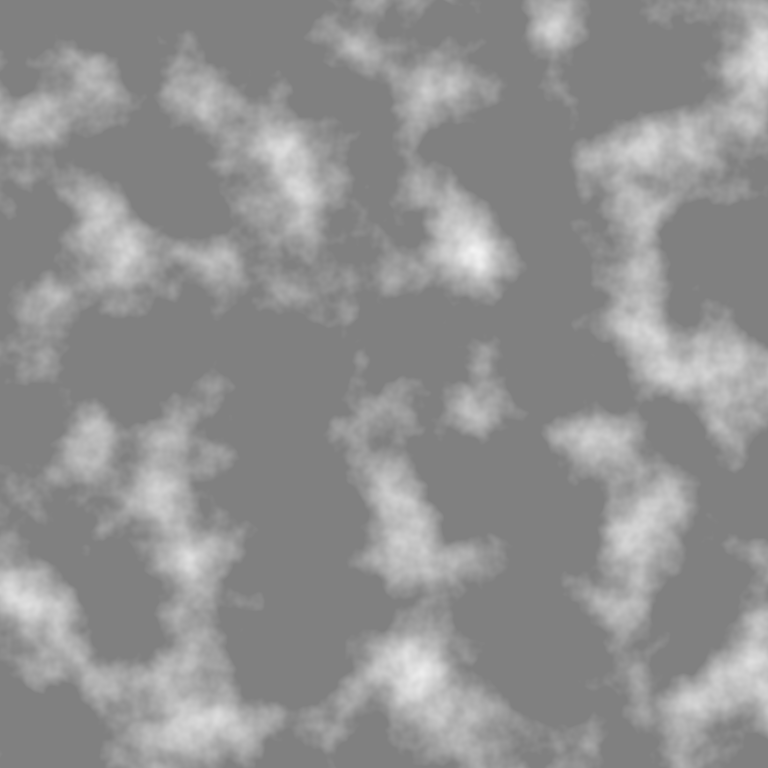
Write a WebGL 1 fragment shader that draws this texture.

```glsl
precision highp float;

uniform vec2 u_resolution;

#define CELLS 6.6         // coarsest noise cells across the canvas
#define OCTAVES 5
#define GAIN 0.5          // amplitude ratio between octaves
#define LACUNARITY 2.0    // frequency ratio between octaves
#define CONTRAST 0.535
#define COVERAGE 0.012    // raises or lowers the cloud level
#define SKY_GREY 0.502
#define SEED vec2(17.0, 43.0)

// Sine-free hash to a unit gradient
vec2 gradientAt(vec2 cell) {
  vec3 p = fract(cell.xyx * vec3(0.1031, 0.1030, 0.0973));
  p += dot(p, p.yzx + 33.33);
  vec2 h = fract((p.xx + p.yz) * p.zy);
  return normalize(h * 2.0 - 0.9999);
}

// Gradient noise with quintic blending, centred on zero
float gradientNoise(vec2 p) {
  vec2 cell = floor(p);
  vec2 f = p - cell;
  vec2 blend = f * f * f * (f * (f * 6.0 - 15.0) + 10.0);
  vec2 right = vec2(1.0, 0.0);
  vec2 up = vec2(0.0, 1.0);
  float a = dot(gradientAt(cell), f);
  float b = dot(gradientAt(cell + right), f - right);
  float c = dot(gradientAt(cell + up), f - up);
  float d = dot(gradientAt(cell + 1.0), f - 1.0);
  return mix(mix(a, b, blend.x), mix(c, d, blend.x), blend.y);
}

// Octave sum; the shift keeps the lattices from lining up
float fractalNoise(vec2 p) {
  float sum = 0.0;
  float amplitude = 1.0;
  for (int i = 0; i < OCTAVES; i++) {
    sum += amplitude * gradientNoise(p);
    p = p * LACUNARITY + vec2(5.37, 9.71);
    amplitude *= GAIN;
  }
  return sum;
}

void main() {
  vec2 uv = gl_FragCoord.xy / min(u_resolution.x, u_resolution.y);
  float density = CONTRAST * fractalNoise(uv * CELLS + SEED) + COVERAGE;

  // Only positive density shows above the flat sky
  float grey = min(SKY_GREY + max(density, 0.0), 1.0);
  gl_FragColor = vec4(vec3(grey), 1.0);
}
```
